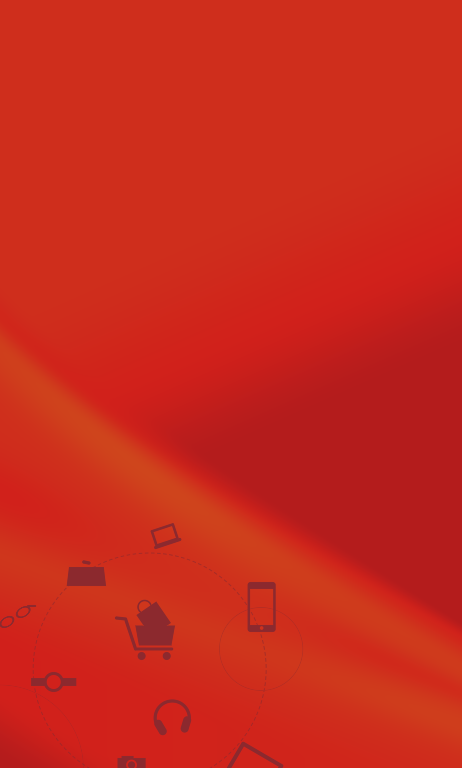
Reproduce this background procedurally as a Shadertoy shader.

```glsl
// Red silk backdrop: a shaded upper sheet, a curved fold with orange sheen,
// and flat shopping icons around a dashed ring. Gradients follow the signed
// height above a few curves; icons are unions of simple distance functions.

const vec2  GRID      = vec2(460.0, 768.0);   // design units over the canvas
const vec3  RED       = vec3(0.82, 0.125, 0.105);
const vec3  VERMILION = vec3(0.81, 0.18, 0.11);
const vec3  ORANGE    = vec3(0.81, 0.27, 0.11);
const vec3  WINE      = vec3(0.705, 0.11, 0.11);
const vec3  ICON      = vec3(0.55, 0.16, 0.18);
const vec2  RING_POS  = vec2(149.0, 99.0);
const float RING_SIZE = 116.0;
const float DASHES    = 120.0;
const float LINE_FADE = 0.6;

vec2 turn(vec2 p, float a) {
    float c = cos(a), s = sin(a);
    return vec2(c * p.x + s * p.y, c * p.y - s * p.x);
}

float box(vec2 p, vec2 halfSize) {
    vec2 q = abs(p) - halfSize;
    return length(max(q, 0.0)) + min(max(q.x, q.y), 0.0);
}

float segment(vec2 p, vec2 a, vec2 b, float r) {
    vec2 d = b - a;
    return length(p - a - d * clamp(dot(p - a, d) / dot(d, d), 0.0, 1.0)) - r;
}

float ring(vec2 p, float r, float w) { return abs(length(p) - r) - w; }

float trapezoid(vec2 p, vec2 halfSize, float slope) {
    return max(abs(p.x) - halfSize.x - slope * p.y, abs(p.y) - halfSize.y);
}

float bell(float x, float w) { return exp(-x * x / (w * w)); }

// Silk: x runs 0..1 across, y shares the same unit
vec3 silk(vec2 u) {
    // Upper sheet, falling into shade at the lower right
    float shade = u.y - 1.05 - 0.446 * (u.x - 1.0);
    vec3 upper = mix(RED, VERMILION, smoothstep(0.04, 0.38, shade));
    upper = mix(WINE, upper, smoothstep(-0.14, 0.11, shade));

    // Lower sheet: red lip, orange sheen, then alternating streaks
    float t = 1.0 - u.x;
    float fold = u.y - (0.30 + 0.60 * t + 0.096 * t * t * t * t);
    float sheen = fold + 0.085;
    float sheenWidth = sheen > 0.0 ? 0.045 : 0.085;
    vec3 lower = mix(RED, VERMILION, smoothstep(0.0, 0.08, -fold));
    lower = mix(lower, ORANGE, bell(sheen, sheenWidth) * (0.55 + 0.45 * bell(u.x - 0.3, 0.3)));

    float hollow = u.y - (0.60 - 0.44 * u.x);
    float hollowDepth = 0.95 * bell(u.x, 0.22) + 0.6 * smoothstep(0.5, 0.85, u.x);
    lower = mix(lower, RED, bell(hollow, mix(0.075, 0.03, u.x)) * hollowDepth);

    float streak = u.y - (0.463 - 0.37 * u.x);
    lower = mix(lower, RED, smoothstep(0.04, 0.20, -streak) * (1.0 - 0.5 * u.x));
    float streakGlow = 0.35 + 0.3 * smoothstep(0.55, 0.95, u.x);
    lower = mix(lower, ORANGE, bell(streak, 0.05) * streakGlow);
    lower = mix(WINE, lower, smoothstep(0.01, 0.17, u.y + 0.6 * u.x));

    float soft = mix(0.06, 0.018, u.x);
    return mix(lower, upper, smoothstep(-soft, soft, fold));
}

float gadgets(vec2 p) {
    // Laptop
    float d = abs(box(turn(p - vec2(164.0, 233.0), 0.32), vec2(11.0, 7.5))) - 1.3;
    d = min(d, segment(p, vec2(155.0, 220.5), vec2(179.0, 228.5), 1.6));
    // Phone with screen and button cut out
    vec2 q = p - vec2(260.5, 161.0);
    float phone = box(q, vec2(11.0, 22.0)) - 3.0;
    phone = max(phone, -box(q, vec2(11.5, 18.0)));
    phone = max(phone, 1.8 - length(q + vec2(0.0, 21.0)));
    d = min(d, phone);
    // Headphones, mirrored about their axis
    q = turn(p - vec2(171.5, 50.0), 0.12);
    q.x = abs(q.x);
    d = min(d, max(ring(q, 17.0, 1.6), -q.y - 4.0));
    d = min(d, segment(q, vec2(14.5, -4.0), vec2(11.0, -12.0), 4.0));
    // Camera
    q = p - vec2(131.0, 3.0);
    float body = min(box(q, vec2(14.0, 7.0)), box(q - vec2(-4.0, 7.0), vec2(6.0, 2.0)));
    d = min(d, max(body, -ring(q, 4.5, 0.9)));
    // Tablet
    q = turn(p - vec2(247.0, -11.0), -0.53);
    return min(d, abs(box(q, vec2(22.0, 28.0))) - 2.0);
}

float accessories(vec2 p) {
    // Clutch bag and clasp
    float d = trapezoid(p - vec2(86.0, 191.5), vec2(18.5, 9.5), -0.12);
    d = min(d, segment(p, vec2(83.5, 206.0), vec2(88.5, 205.0), 1.7));
    // Glasses
    vec2 q = turn(p - vec2(15.0, 151.0), 0.55);
    vec2 lens = vec2(abs(q.x) - 9.5, q.y * 1.6);
    d = min(d, ring(lens, 7.0, 1.1));
    d = min(d, segment(p, vec2(28.0, 162.0), vec2(35.0, 162.0), 1.0));
    // Watch
    q = p - vec2(53.5, 86.0);
    float watch = min(box(q, vec2(22.5, 4.0)), length(q) - 10.0);
    return min(d, max(watch, 7.0 - length(q)));
}

float cart(vec2 p) {
    float d = segment(p, vec2(116.0, 150.0), vec2(125.0, 149.0), 1.6);
    d = min(d, segment(p, vec2(125.0, 149.0), vec2(135.0, 119.0), 1.6));
    d = min(d, segment(p, vec2(135.0, 119.0), vec2(171.0, 119.0), 1.5));
    d = min(d, length(vec2(abs(p.x - 153.5) - 12.5, p.y - 112.0)) - 4.0);
    d = min(d, trapezoid(p - vec2(154.5, 132.5), vec2(18.0, 10.0), 0.18));
    d = min(d, box(turn(p - vec2(153.0, 149.0), 0.6), vec2(12.0, 13.0)));
    return min(d, ring(p - vec2(144.0, 161.0), 6.5, 0.8));
}

void mainImage(out vec4 fragColor, in vec2 fragCoord) {
    vec2 p = fragCoord / iResolution.xy * GRID;
    float aa = 0.6 * GRID.x / iResolution.x;
    vec3 color = silk(p / GRID.x);

    // Dashed ring and thin outlines
    vec2 q = p - RING_POS;
    float dash = abs(fract(atan(q.y, q.x) / 6.2831853 * DASHES) - 0.5);
    float dashed = (1.0 - smoothstep(-aa, aa, ring(q, RING_SIZE, 0.5)))
                 * (1.0 - smoothstep(0.22, 0.38, dash));
    float thin = min(ring(p - vec2(260.0, 119.0), 41.5, 0.3), ring(p - vec2(0.0, 0.0), 83.0, 0.2));
    float outline = 0.7 * (1.0 - smoothstep(-aa, aa, thin));
    color = mix(color, ICON, LINE_FADE * max(dashed, outline));

    // Icons
    float d = min(min(gadgets(p), accessories(p)), cart(p));
    color = mix(color, ICON, 1.0 - smoothstep(-aa, aa, d));
    fragColor = vec4(color, 1.0);
}
```
